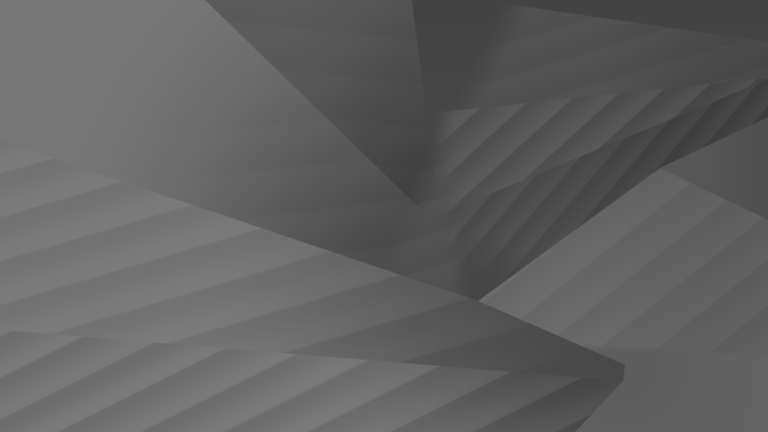
Write a Shadertoy shader that draws this background.

```glsl
// Signed distance to the line a-b, positive on its right-hand side
float rightOf(vec2 p, vec2 a, vec2 b) {
    vec2 d = normalize(b - a);
    return d.y * (p.x - a.x) - d.x * (p.y - a.y);
}

// Antialiased coverage of a signed distance, in 16 x 9 canvas units
float cover(float d) {
    float w = 9.0 / iResolution.y;
    return smoothstep(-w, w, d);
}

// Dark crease at each whole number, fading out towards the next
float pleat(float t) {
    float f = fract(t);
    return smoothstep(0.0, 0.07, f) * (1.0 - smoothstep(0.1, 0.95, f));
}

void mainImage(out vec4 fragColor, in vec2 fragCoord) {
    vec2 p = fragCoord / iResolution.xy * vec2(16.0, 9.0);
    vec2 apex = vec2(9.96, 2.73);
    vec2 tip = vec2(13.02, 1.4);
    float apexDist = length(p - apex);
    float tipDist = length(p - tip);

    // Broad upper-left sheet with faint bands
    float tone = 0.275 + 0.19 * smoothstep(0.0, 9.5, apexDist);
    float bands = pleat((p.y - 0.12 * p.x) / 0.95);
    tone -= 0.012 * bands * smoothstep(8.0, 4.0, apexDist);

    // Central fin
    float fin = 0.265 + 0.095 * smoothstep(0.5, 7.5, apexDist);
    fin -= 0.03 * smoothstep(6.0, 9.0, p.x);
    fin -= 0.008 * pleat((p.y + 0.1 * p.x) / 0.9);
    tone = mix(tone, fin, cover(-rightOf(p, vec2(9.96, 3.48), vec2(4.27, 9.0)) * -1.0));

    // Shadowed back wall
    float wall = 0.265 + 0.015 * smoothstep(9.0, 5.0, p.y);
    float wallEdge = rightOf(p, vec2(9.17, 4.4), vec2(8.58, 9.0));
    tone = mix(tone, wall, cover(wallEdge));

    // Upper fan, three folds stacked downwards
    float fanEdge = rightOf(p, vec2(9.2, 6.2), vec2(10.63, 9.0));
    float upper = 0.325 - 0.035 * smoothstep(12.0, 16.0, p.x);
    upper -= 0.014 * pleat((p.y - 0.3 * p.x) / 0.7);
    float upperMask = cover(rightOf(p, vec2(11.35, 8.8), vec2(16.0, 8.13)));
    upperMask *= smoothstep(-0.2, 0.6, fanEdge);
    tone = mix(tone, upper, upperMask);

    float middle = 0.355 - 0.045 * smoothstep(11.0, 16.0, p.x);
    middle -= 0.045 * pleat((p.x - 1.1 * p.y) / 0.85);
    float middleMask = cover(rightOf(p, vec2(9.48, 6.7), vec2(16.0, 7.38)));
    middleMask *= smoothstep(0.0, 0.6, wallEdge);
    tone = mix(tone, middle, middleMask);

    float lower = 0.32 - 0.045 * smoothstep(10.5, 14.5, p.x);
    lower -= 0.03 * pleat((p.x - 0.85 * p.y) / 0.6);
    lower = mix(0.27, lower, smoothstep(0.2, 1.6, apexDist));
    float lowerMask = cover(rightOf(p, vec2(9.2, 4.55), vec2(16.0, 7.35)));
    lowerMask *= smoothstep(0.0, 0.5, wallEdge);
    tone = mix(tone, lower, lowerMask);

    // Right-hand sheet with a darker wing and floor
    vec2 ridge = vec2(13.75, 5.5);
    float sheet = 0.425 - 0.045 * smoothstep(11.0, 16.0, p.x);
    sheet -= 0.022 * pleat((p.x - 1.25 * p.y - 7.86) / 1.2);
    float wing = 0.345 - 0.03 * smoothstep(14.0, 16.0, p.x);
    sheet = mix(sheet, wing, cover(-rightOf(p, ridge, vec2(16.0, 4.42))));
    float ground = 0.365 + 0.02 * smoothstep(0.0, 3.0, tipDist);
    float groundEdge = rightOf(p, vec2(12.7, 1.79), vec2(16.0, 1.65));
    sheet = mix(sheet, ground, smoothstep(-0.05, 0.12, groundEdge));
    float sheetEdge = min(rightOf(p, apex, ridge), rightOf(p, ridge, vec2(16.0, 6.56)));
    tone = mix(tone, sheet, cover(sheetEdge));

    // Long left-hand strip, darkening to its tip
    float strip = 0.285 + 0.195 * smoothstep(0.0, 9.5, tipDist);
    float stripPleats = pleat((p.x - 3.4 * p.y + 12.2) / 3.1);
    strip -= 0.032 * stripPleats * smoothstep(0.5, 5.0, tipDist);

    // Bottom strip below the lower fold
    float base = 0.31 + 0.165 * smoothstep(0.0, 6.5, tipDist);
    base -= 0.045 * pleat((p.x - 2.0 * p.y + 0.58) / 1.73);
    float foldEdge = rightOf(p, vec2(0.0, 2.13), vec2(13.0, 1.06));
    strip = mix(strip, base, cover(foldEdge));

    float stripEdge = min(rightOf(p, vec2(0.0, 6.08), apex), rightOf(p, apex, tip));
    float tipEdge = min(rightOf(p, tip, vec2(12.98, 1.06)),
                        rightOf(p, vec2(12.98, 1.06), vec2(11.98, 0.0)));
    tone = mix(tone, strip, cover(min(stripEdge, tipEdge)));

    // Slightly warm grey
    fragColor = vec4(tone * vec3(1.005, 0.995, 0.995), 1.0);
}
```
